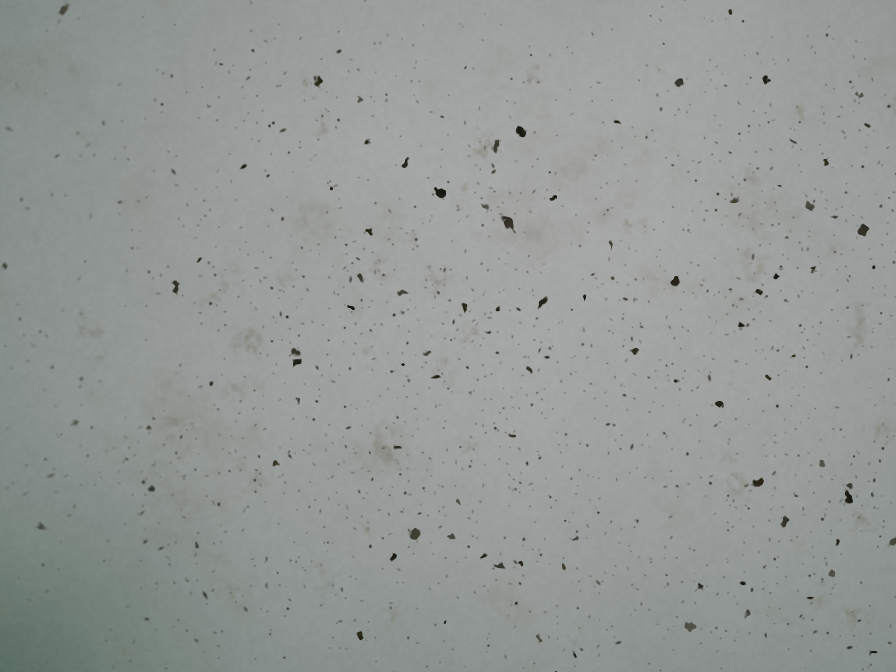
Write a WebGL 1 fragment shader that draws this texture.

```glsl
precision highp float;

// Pale grey sheet under uneven light, sprinkled with dark grit and faint brown stains.
// Jittered grid cells place elliptical specks at four sizes; a quadratic falloff
// shades the sheet, and value noise supplies stains, ragged outlines and grain.

uniform vec2 u_resolution;

const vec3 SHEET_LIGHT = vec3(0.645, 0.652, 0.648);
const vec3 SHADE_FALLOFF = vec3(0.305, 0.245, 0.268);
const vec3 CORNER_SHADE = vec3(0.070, 0.045, 0.065);
const vec3 STAIN_BROWN = vec3(0.44, 0.42, 0.35);
const vec3 GRIT_DARK = vec3(0.07, 0.08, 0.06);
const vec3 GRIT_BROWN = vec3(0.20, 0.18, 0.11);

float hash(vec2 p) {
  vec3 q = fract(vec3(p.xyx) * 0.1031);
  q += dot(q, q.yzx + 33.33);
  return fract((q.x + q.y) * q.z);
}

vec2 hash2(vec2 p) {
  return vec2(hash(p), hash(p + 57.3));
}

float noise(vec2 p) {
  vec2 cell = floor(p);
  vec2 f = fract(p);
  f = f * f * (3.0 - 2.0 * f);
  float low = mix(hash(cell), hash(cell + vec2(1.0, 0.0)), f.x);
  float high = mix(hash(cell + vec2(0.0, 1.0)), hash(cell + vec2(1.0)), f.x);
  return mix(low, high, f.y);
}

float fbm(vec2 p) {
  float sum = 0.0;
  float weight = 0.5;
  for (int i = 0; i < 4; i++) {
    sum += weight * noise(p);
    p = p * 2.03 + 17.1;
    weight *= 0.5;
  }
  return sum;
}

// Grit gathers in the middle and right, thinning to the left, top and bottom.
float abundance(vec2 p) {
  float across = smoothstep(-0.25, 0.65, p.x);
  float upward = smoothstep(-0.35, 0.35, p.y) * (1.0 - smoothstep(0.6, 1.15, p.y));
  return across * upward * (0.4 + 1.2 * noise(p * 7.0));
}

// Coverage of randomly turned ellipses, at most one per grid cell.
float specks(vec2 p, float cells, float density, float radius, float blur, float seed) {
  vec2 home = floor(p * cells);
  float cover = 0.0;
  for (int j = -1; j <= 1; j++) {
    for (int i = -1; i <= 1; i++) {
      vec2 id = home + vec2(float(i), float(j));
      vec2 key = id + seed;
      vec2 center = (id + hash2(key)) / cells;
      vec2 kind = hash2(key + 131.7);
      float angle = 6.2832 * hash(key + 211.9);
      float stretch = 1.0 + 1.3 * kind.x * kind.x * kind.x;
      float size = radius * mix(0.6, 1.0, kind.y * kind.y);
      vec2 axis = vec2(cos(angle), sin(angle));
      vec2 d = p - center;
      vec2 local = vec2(dot(d, axis) / stretch, dot(d, vec2(-axis.y, axis.x)));
      float shape = 1.0 - smoothstep(size - blur, size + blur, length(local));
      float present = step(hash(key + 307.3), density * abundance(center));
      cover = max(cover, shape * present * mix(0.5, 1.0, hash(key + 401.1)));
    }
  }
  return cover;
}

vec3 sheet(vec2 uv, vec2 p) {
  vec2 offset = (uv - vec2(0.62, 0.66)) * vec2(1.0, 0.85);
  float corner = 1.0 - smoothstep(0.0, 0.36, length(uv));
  float mottling = fbm(p * 5.0) - 0.47;
  return SHEET_LIGHT - SHADE_FALLOFF * dot(offset, offset)
    - CORNER_SHADE * corner + 0.03 * mottling;
}

void main() {
  vec2 uv = gl_FragCoord.xy / u_resolution;
  vec2 p = gl_FragCoord.xy / u_resolution.y;

  // Focus softens toward the left.
  float defocus = 1.0 - smoothstep(0.05, 0.45, p.x);
  float blur = mix(0.0014, 0.0030, defocus);
  vec2 wobble = vec2(noise(p * 150.0), noise(p * 150.0 + 40.0)) - 0.5;
  vec2 ragged = p + 0.008 * wobble;

  vec3 color = sheet(uv, p);

  // Faint stains: broad washes and small broken smudges.
  float wash = smoothstep(0.54, 0.80, fbm(p * 9.0 + 9.0));
  float broken = smoothstep(0.35, 0.70, fbm(p * 75.0));
  float smudge = specks(p + 0.02 * wobble, 11.0, 0.30, 0.016, 0.015, 11.0);
  color = mix(color, STAIN_BROWN, 0.15 * wash * (0.5 + broken) + 0.5 * smudge * broken);

  // Grit from dust to coarse crumbs.
  float dust = specks(p, 55.0, 0.52, 0.0015, blur, 23.0);
  float fine = specks(p, 32.0, 0.32, 0.0022, blur, 37.0);
  float medium = specks(ragged, 17.0, 0.34, 0.0046, blur, 53.0);
  float coarse = specks(ragged, 8.0, 0.24, 0.0082, blur, 71.0);
  vec3 grit = mix(GRIT_DARK, GRIT_BROWN, noise(p * 70.0));
  float sharpness = mix(1.0, 0.7, defocus);
  color = mix(color, grit, 0.48 * dust * sharpness);
  color = mix(color, grit, 0.88 * fine * sharpness);
  color = mix(color, grit, min(1.25 * max(medium, coarse), 1.0) * sharpness);

  // Slight surface grain.
  color += 0.016 * (noise(p * 190.0) - 0.5) + 0.010 * (noise(p * 80.0) - 0.5);
  gl_FragColor = vec4(color, 1.0);
}
```
